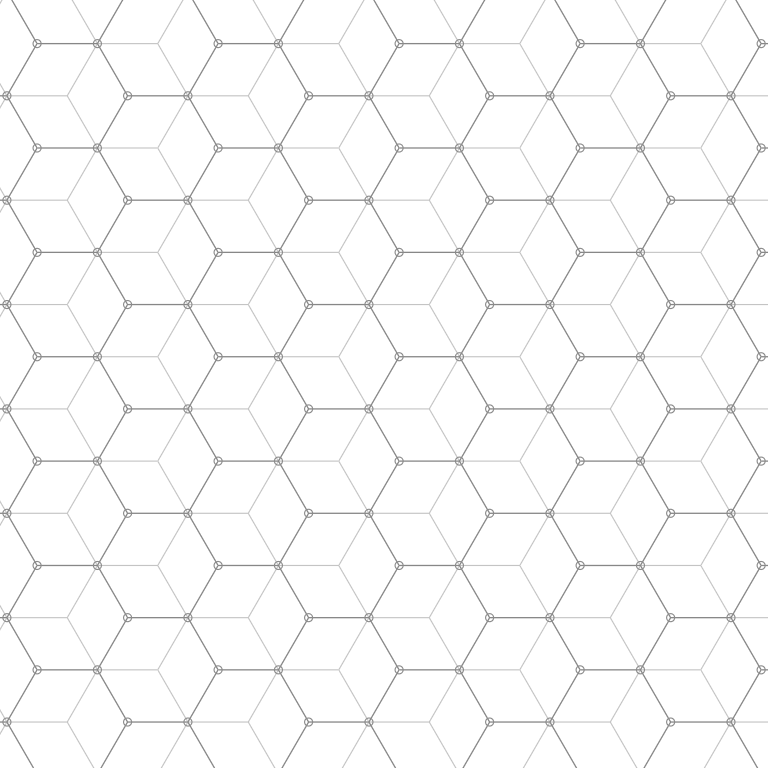
This pattern is drawn by a WebGL 1 fragment shader. Its source:

```glsl
precision highp float;
// Thin grey honeycomb with ringed corners and faint spokes that turn each cell into a cube.

uniform vec2 u_resolution;

#define PERIOD vec2(0.2357, 0.1359)
#define CELL_ORIGIN vec2(0.2054, 0.9432)
#define EDGE_WIDTH 0.0017
#define SPOKE_WIDTH 0.0015
#define RING_WIDTH 0.0015
#define RING_RADIUS 0.0052
#define PAPER vec3(1.0)
#define EDGE_COLOR vec3(0.53)
#define SPOKE_COLOR vec3(0.77)
#define RING_COLOR vec3(0.55)

// Distance to the segment from a to b
float segmentDistance(vec2 p, vec2 a, vec2 b) {
  vec2 ab = b - a;
  float t = clamp(dot(p - a, ab) / dot(ab, ab), 0.0, 1.0);
  return length(p - a - ab * t);
}

// Box-filtered coverage, which also keeps sub-pixel lines at the right weight
float strokeCoverage(float dist, float width, float pixel) {
  float outer = clamp(0.5 + (0.5 * width - dist) / pixel, 0.0, 1.0);
  float inner = clamp(0.5 - (0.5 * width + dist) / pixel, 0.0, 1.0);
  return outer - inner;
}

// Position relative to the nearest hexagon centre of two interleaved grids
vec2 hexCell(vec2 p) {
  vec2 a = mod(p + 0.5 * PERIOD, PERIOD) - 0.5 * PERIOD;
  vec2 b = mod(p, PERIOD) - 0.5 * PERIOD;
  return dot(a, a) < dot(b, b) ? a : b;
}

void main() {
  float pixel = 1.0 / u_resolution.y;
  vec2 p = hexCell(gl_FragCoord.xy * pixel - CELL_ORIGIN);
  p.y = abs(p.y);

  // Corners of the upper half of the cell
  vec2 right = PERIOD * vec2(1.0 / 3.0, 0.0);
  vec2 upper = PERIOD * vec2(1.0 / 6.0, 0.5);
  vec2 left = -right;
  vec2 upperLeft = vec2(-upper.x, upper.y);

  // Three spokes, mirrored about the horizontal axis
  float spoke = min(segmentDistance(p, vec2(0.0), left),
                    segmentDistance(p, vec2(0.0), upper));

  // Outline of the hexagon
  float edge = min(segmentDistance(p, upper, upperLeft),
                   min(segmentDistance(p, right, upper),
                       segmentDistance(p, upperLeft, left)));

  // Open rings around the corners
  float corner = min(min(distance(p, right), distance(p, left)),
                     min(distance(p, upper), distance(p, upperLeft)));
  float ring = abs(corner - RING_RADIUS);

  vec3 color = mix(PAPER, SPOKE_COLOR, strokeCoverage(spoke, SPOKE_WIDTH, pixel));
  color = mix(color, EDGE_COLOR, strokeCoverage(edge, EDGE_WIDTH, pixel));
  color = mix(color, RING_COLOR, strokeCoverage(ring, RING_WIDTH, pixel));
  gl_FragColor = vec4(color, 1.0);
}
```
